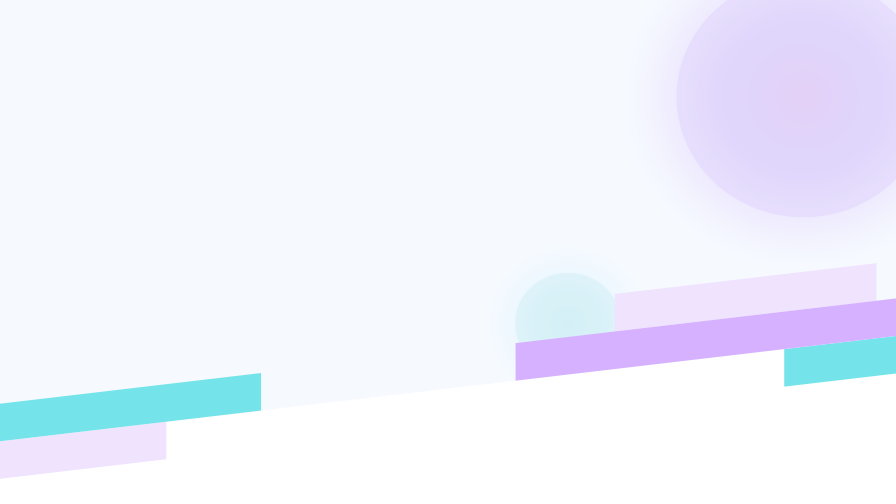
This background is drawn by a Shadertoy shader. Its source:

```glsl
// Pale backdrop with two softly glowing discs above a slanted white floor.
// Flat bars follow the floor line: each is a range in x and one row of a
// sheared coordinate. Lengths are in canvas heights, origin lower left.

const vec3 SKY = vec3(0.965, 0.980, 1.0);
const vec3 FLOOR = vec3(1.0);
const vec3 TEAL = vec3(0.455, 0.894, 0.918);
const vec3 PURPLE = vec3(0.839, 0.694, 1.0);
const vec3 LILAC = vec3(0.941, 0.890, 0.996);

const float SLOPE = 0.1175;      // rise of the floor line
const float FLOOR_START = 0.1245; // floor height at the left side
const float ROW_HEIGHT = 0.0745;
const float DISC_STRETCH = 1.053; // discs are slightly wide

// Coverage of the region where d is positive, softened over one pixel.
float cover(float d, float pixel) {
    return clamp(d / pixel + 0.5, 0.0, 1.0);
}

// Distance to a disc centre in units of its radius.
float discRadius(vec2 p, vec2 center, float radius) {
    return length((p - center) / vec2(DISC_STRETCH, 1.0)) / radius;
}

// Halo outside, rim-to-body gradient and a tinted core inside.
vec3 paintDisc(vec3 base, float r, float radius, float reach, float pixel,
               vec3 halo, vec3 rim, vec3 body, vec3 core) {
    float glow = 1.0 - smoothstep(0.75, reach, r);
    vec3 outside = mix(base, halo, glow);
    vec3 inside = mix(body, rim, smoothstep(0.55, 1.0, r));
    inside = mix(core, inside, smoothstep(0.0, 0.55, r));
    return mix(outside, inside, cover((1.0 - r) * radius, pixel));
}

// Slanted bar with upright ends; row 0 rests on the floor line.
vec3 paintBar(vec3 base, float x, float height, float left, float right,
              float row, float pixel, vec3 color) {
    float low = row * ROW_HEIGHT;
    float sides = cover(x - left, pixel) * cover(right - x, pixel);
    float ends = cover(height - low, pixel)
               * cover(low + ROW_HEIGHT - height, pixel);
    return mix(base, color, sides * ends);
}

void mainImage(out vec4 fragColor, in vec2 fragCoord) {
    vec2 p = fragCoord / iResolution.y;
    float pixel = 1.0 / iResolution.y;
    float width = iResolution.x / iResolution.y;
    float height = p.y - FLOOR_START - SLOPE * p.x;

    // Glowing discs
    vec3 color = SKY;
    float bigRadius = 0.239;
    float bigR = discRadius(p, vec2(1.594, 0.808), bigRadius);
    color = paintDisc(color, bigR, bigRadius, 1.5, pixel,
                      vec3(0.925, 0.900, 0.992), vec3(0.902, 0.871, 0.988),
                      vec3(0.878, 0.835, 0.986), vec3(0.890, 0.820, 0.972));

    float smallRadius = 0.0995;
    float smallR = discRadius(p, vec2(1.127, 0.359), smallRadius);
    color = paintDisc(color, smallR, smallRadius, 1.7, pixel,
                      vec3(0.922, 0.968, 0.995), vec3(0.872, 0.950, 0.978),
                      vec3(0.845, 0.944, 0.970), vec3(0.832, 0.941, 0.965));

    // White floor
    color = mix(color, FLOOR, cover(-height, pixel));

    // Bars, left group then right group
    color = paintBar(color, p.x, height, -1.0, 0.330, -1.0, pixel, LILAC);
    color = paintBar(color, p.x, height, -1.0, 0.518, 0.0, pixel, TEAL);
    color = paintBar(color, p.x, height, 1.220, 1.739, 1.0, pixel, LILAC);
    color = paintBar(color, p.x, height, 1.556, width + 1.0, -1.0, pixel, TEAL);
    color = paintBar(color, p.x, height, 1.023, width + 1.0, 0.0, pixel, PURPLE);

    fragColor = vec4(color, 1.0);
}
```
